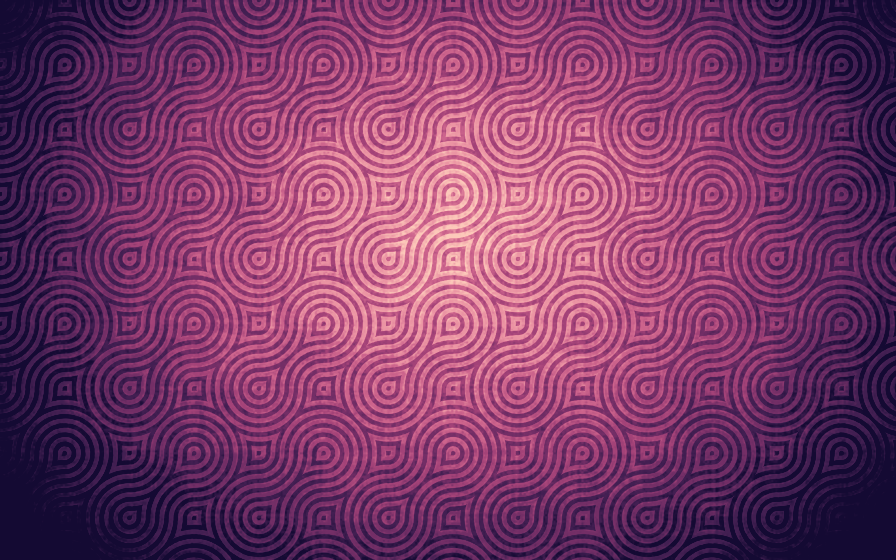
This pattern is drawn by a Shadertoy shader. Its source:

```glsl
// Interlocking ringed circles joined by S-shaped bands, on worn cloth lit from the centre.

const float CELLS_ACROSS = 13.84;  // grid cells along the canvas width
const float BANDS = 7.0;           // stripes from a circle centre to an eye centre
const float LIGHT_WIDTH = 0.52;    // share of each stripe that is light
const float RIM_WIDTH = 0.16;      // share taken by the bright rim of a light band

float hash(vec2 p) {
    vec3 q = fract(vec3(p.xyx) * 0.1031);
    q += dot(q, q.yzx + 33.33);
    return fract((q.x + q.y) * q.z);
}

float valueNoise(vec2 p) {
    vec2 cell = floor(p);
    vec2 f = fract(p);
    f = f * f * (3.0 - 2.0 * f);
    float low = mix(hash(cell), hash(cell + vec2(1, 0)), f.x);
    float high = mix(hash(cell + vec2(0, 1)), hash(cell + vec2(1, 1)), f.x);
    return mix(low, high, f.y);
}

float fbm(vec2 p) {
    float sum = 0.0;
    float amplitude = 0.5;
    for (int i = 0; i < 4; i++) {
        sum += amplitude * valueNoise(p);
        p = p * 2.03 + 17.0;
        amplitude *= 0.5;
    }
    return sum;
}

// Zero at circle centres, one at the small eyes between them.
float bandField(vec2 grid) {
    vec2 id = floor(grid);
    vec2 q = fract(grid);
    if (mod(id.x + id.y, 2.0) > 0.5) q.x = 1.0 - q.x;
    float circle = min(length(q), length(q - 1.0));
    float eye = min(length(q - vec2(1, 0)), length(q - vec2(0, 1)));
    // One cell in four links its two circles with arcs about the eyes
    bool linked = max(mod(id.x, 2.0), mod(id.y, 2.0)) < 0.5;
    return linked ? 1.0 - eye : circle;
}

// Stripe coverage, antialiased by the pixel size in phase units.
float stripe(float phase, float width, float pixel) {
    float fromMiddle = abs(fract(phase) - 0.5);
    float soft = 0.02 + 0.5 * pixel;
    return 1.0 - smoothstep(-soft, soft, fromMiddle - 0.5 * width);
}

// Uneven threads, stains and fine grain, centred on zero.
float clothWear(vec2 p) {
    float warp = valueNoise(p * vec2(260.0, 22.0)) - 0.5;
    float weft = valueNoise(p * vec2(20.0, 240.0) + 41.0) - 0.5;
    float stains = fbm(p * 18.0 + 7.0) - 0.47;
    float grain = valueNoise(p * 420.0 + 90.0) - 0.5;
    return 0.12 * warp + 0.12 * weft + 0.18 * stains + 0.16 * grain;
}

// Night blue through plum and rose to pale peach.
vec3 ramp(float tone) {
    vec3 color = vec3(0.08, 0.04, 0.20);
    color = mix(color, vec3(0.26, 0.12, 0.32), smoothstep(0.0, 0.2, tone));
    color = mix(color, vec3(0.45, 0.18, 0.40), smoothstep(0.2, 0.4, tone));
    color = mix(color, vec3(0.64, 0.26, 0.47), smoothstep(0.4, 0.6, tone));
    color = mix(color, vec3(0.80, 0.39, 0.55), smoothstep(0.6, 0.8, tone));
    color = mix(color, vec3(0.92, 0.58, 0.64), smoothstep(0.8, 1.0, tone));
    return mix(color, vec3(0.99, 0.79, 0.73), smoothstep(1.0, 1.3, tone));
}

void mainImage(out vec4 fragColor, in vec2 fragCoord) {
    vec2 uv = fragCoord / iResolution.xy;
    vec2 p = fragCoord / iResolution.x;

    // Grid hangs from the upper left corner
    vec2 grid = (p - vec2(0.0, iResolution.y / iResolution.x)) * CELLS_ACROSS;
    float phase = bandField(grid) * BANDS;
    float pixel = CELLS_ACROSS * BANDS / iResolution.x;
    float light = stripe(phase, LIGHT_WIDTH, pixel);
    float rim = stripe(phase - 0.5 * (LIGHT_WIDTH - RIM_WIDTH), RIM_WIDTH, pixel);

    // Central glow fading to dark corners
    float radius = length((uv - vec2(0.51, 0.58)) / vec2(0.50, 0.64));
    float glow = 1.0 - 0.60 * radius - 0.28 * radius * radius;
    glow += 0.06 * exp(-12.0 * radius * radius);
    float lit = clamp(glow, 0.0, 1.0);

    float tone = glow + mix(0.10, 0.18, lit) * (2.0 * light - 1.0);
    tone += mix(0.03, 0.07, lit) * (rim - RIM_WIDTH);
    tone += clothWear(p) * mix(0.5, 1.0, lit);
    fragColor = vec4(ramp(tone), 1.0);
}
```
